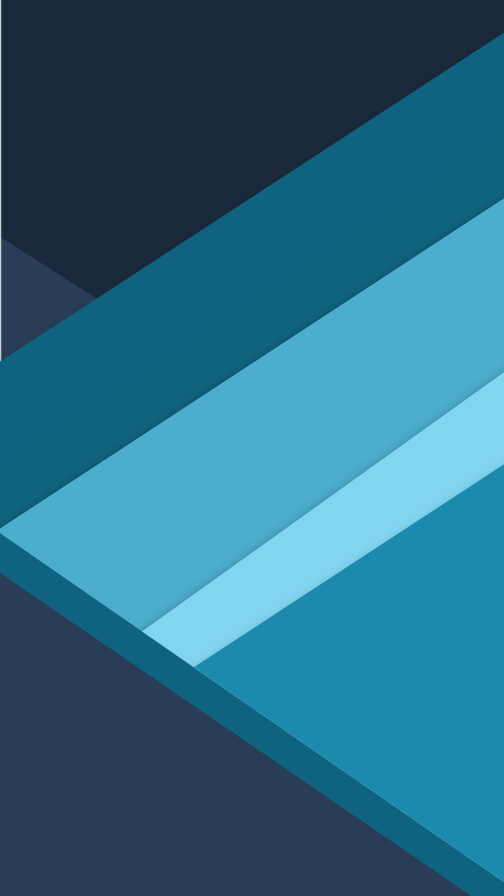
Give the GLSL for this background, as a Shadertoy shader.

```glsl
// Flat layered paper background: diagonal blue bands folded into a chevron.
// Each sheet is bounded by straight lines through signed distances, and
// casts a thin soft shadow across its upper edge onto the sheet below.

const vec3 NAVY  = vec3(0.100, 0.160, 0.230);
const vec3 SLATE = vec3(0.160, 0.240, 0.340);
const vec3 TEAL  = vec3(0.060, 0.390, 0.500);
const vec3 SKY   = vec3(0.300, 0.680, 0.805);
const vec3 PALE  = vec3(0.510, 0.835, 0.945);
const vec3 BLUE  = vec3(0.105, 0.540, 0.675);
const vec3 RIM   = vec3(0.800, 0.810, 0.820);

// Signed distance to the line a-b (a left of b), positive above it.
float above(vec2 p, vec2 a, vec2 b) {
    vec2 along = normalize(b - a);
    return dot(p - a, vec2(-along.y, along.x));
}

// Antialiased coverage, where d is positive inside.
float cover(float d, float pixel) {
    return clamp(d / pixel + 0.5, 0.0, 1.0);
}

// Lays a sheet lying below its upper line and above its lower line.
vec3 sheet(vec3 under, vec3 color, float upper, float lower,
           float shade, float pixel) {
    float keep = cover(lower, pixel);
    float shadow = shade * exp(-max(upper, 0.0) / 0.007) * keep;
    return mix(under * (1.0 - shadow), color, cover(-upper, pixel) * keep);
}

void mainImage(out vec4 fragColor, in vec2 fragCoord) {
    // Canvas width is 1, height is 16/9.
    vec2 p = fragCoord / iResolution.xy * vec2(1.0, 16.0 / 9.0);
    float pixel = 1.0 / iResolution.x;

    // Rising edges, from top to bottom.
    float tealTop = above(p, vec2(0.0, 1.0602), vec2(1.0, 1.7130));
    float skyTop  = above(p, vec2(0.0, 0.7292), vec2(1.0, 1.3843));
    float paleTop = above(p, vec2(0.2824, 0.5255), vec2(1.0, 1.0394));
    float blueTop = above(p, vec2(0.3843, 0.4537), vec2(1.0, 0.8565));

    // Falling edges: back wedge, inner fold and outer fold.
    float wedge = above(p, vec2(0.0, 1.3079), vec2(0.1921, 1.1852));
    float inner = above(p, vec2(0.0, 0.7199), vec2(1.0, 0.0278));
    float outer = above(p, vec2(0.0, 0.6412), vec2(0.9352, 0.0));

    // Dark backdrop with a thin light rim on its left side.
    vec3 color = mix(SLATE, NAVY, cover(wedge, pixel));
    float rim = cover(0.0025 - p.x, pixel) * cover(tealTop, pixel);
    color = mix(color, RIM, rim);

    // Sheets from back to front.
    color = sheet(color, TEAL, tealTop, outer, 0.06, pixel);
    color = sheet(color, SKY, skyTop, inner, 0.14, pixel);
    color = sheet(color, PALE, paleTop, inner, 0.14, pixel);
    color = sheet(color, BLUE, blueTop, inner, 0.06, pixel);

    fragColor = vec4(color, 1.0);
}
```
